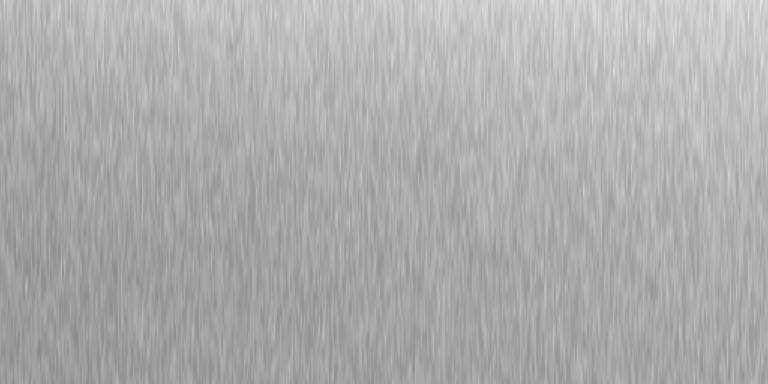
A Shadertoy shader for this texture:

```glsl
// Brushed steel with a fine vertical grain, lit softly from the upper right.
// Each column carries its own shifted 1D noise; neighbouring columns are
// blended, and hairline layers are summed over a smooth light gradient.

float hash(vec2 p) {
    vec3 q = fract(vec3(p.xyx) * 0.1031);
    q += dot(q, q.yzx + 33.33);
    return fract((q.x + q.y) * q.z);
}

// Smooth noise along one column, shifted so that streak ends never line up.
float columnNoise(float column, float y, float seed) {
    y += 40.0 * hash(vec2(column, seed));
    float cell = floor(y);
    vec2 key = vec2(column + seed * 17.0, cell);
    return mix(hash(key), hash(key + vec2(0.0, 1.0)), smoothstep(0.0, 1.0, y - cell));
}

// Zero-centred streaks; density is columns and segments per canvas height.
float streaks(vec2 p, vec2 density, float seed) {
    p *= density;
    float column = floor(p.x);
    float blend = smoothstep(0.0, 1.0, p.x - column);
    return mix(columnNoise(column, p.y, seed),
               columnNoise(column + 1.0, p.y, seed), blend) - 0.5;
}

void mainImage(out vec4 fragColor, in vec2 fragCoord) {
    vec2 uv = fragCoord / iResolution.xy;
    vec2 p = fragCoord / iResolution.y;

    // Broad light, strongest in the upper right corner
    float light = 0.602 + 0.05 * uv.x + 0.125 * pow(uv.y, 2.5)
                + 0.05 * uv.x * uv.y;

    // Hairline grain, with only a trace of wider bands
    float grain = 0.115 * streaks(p, vec2(256.0, 23.0), 1.0)
                + 0.035 * streaks(p, vec2(128.0, 14.0), 2.0)
                + 0.012 * streaks(p, vec2(40.0, 7.0), 3.0);

    // Sparse bright glints where a scratch catches the light
    float glint = smoothstep(0.18, 0.45, streaks(p, vec2(256.0, 18.0), 4.0));

    fragColor = vec4(vec3(light + grain + 0.045 * glint), 1.0);
}
```
